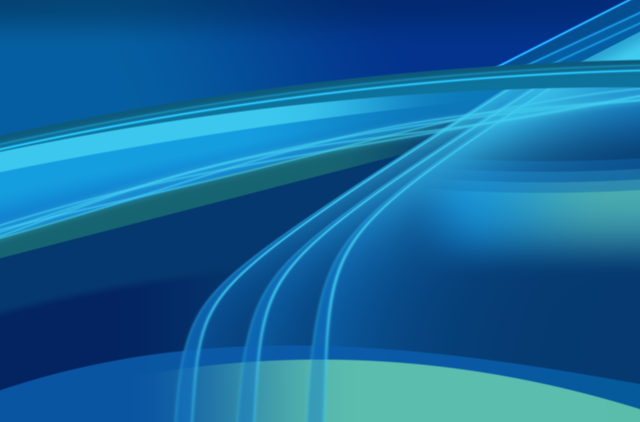
Reproduce this background procedurally as a Shadertoy shader.

```glsl
// Abstract blue backdrop: a glossy ribbon, three sweeping light arcs and a green hill.
// Edges are polynomials y(x) or hyperbolas x(y) in 0..1 canvas units; layers are
// painted back to front with soft masks, gradients and thin glowing strokes.

const float EDGE = 0.003;          // half width of a smoothed edge
const float LINE = 0.0032;         // width of a thin light stroke
const float ARC_SLOPE = 1.05;      // slant of the arcs far from their bend
const int ARC_COUNT = 3;
const int STRAND_COUNT = 5;
const int SHELF_COUNT = 4;

const vec3 NAVY = vec3(0.01, 0.14, 0.38);
const vec3 DEEP = vec3(0.02, 0.22, 0.43);
const vec3 ROYAL = vec3(0.01, 0.20, 0.55);
const vec3 OCEAN = vec3(0.02, 0.37, 0.63);
const vec3 AZURE = vec3(0.06, 0.46, 0.78);
const vec3 SKY = vec3(0.08, 0.62, 0.88);
const vec3 CYAN = vec3(0.25, 0.80, 0.94);
const vec3 TEAL = vec3(0.05, 0.35, 0.48);
const vec3 MOSS = vec3(0.10, 0.42, 0.45);
const vec3 MINT = vec3(0.37, 0.76, 0.68);

// Coefficients of c + b*x + a*x*x
const vec3 RIBBON_TOP = vec3(0.679, 0.327, -0.148);
const vec3 GLOSS_TOP = vec3(0.640, 0.315, -0.162);
const vec3 GLOSS_BASE = vec3(0.592, 0.305, -0.105);
const vec3 RIBBON_BASE = vec3(0.439, 0.425, -0.040);
const vec3 MOSS_BASE = vec3(0.388, 0.392, 0.000);
const vec3 STRAND_PATH = vec3(0.450, 0.470, -0.145);
const vec3 SHADE_TOP = vec3(0.262, 0.400, -0.340);

// Each arc: foot x, bend height, bend radius
const vec3 ARCS[3] = vec3[3](vec3(0.260, 0.293, 0.128),
                             vec3(0.355, 0.352, 0.150),
                             vec3(0.465, 0.440, 0.160));

float curve(vec3 k, float x) { return k.x + x * (k.y + x * k.z); }
float cover(float d) { return smoothstep(-EDGE, EDGE, d); }
float stroke(float d, float w) { return exp(-d * d / (w * w)); }

float arcX(vec3 arc, float y) {
    float rise = y - arc.y;
    return arc.x + 0.5 * ARC_SLOPE * (rise + sqrt(rise * rise + arc.z * arc.z));
}

vec3 upperSky(vec2 p) {
    vec3 col = mix(OCEAN, ROYAL, smoothstep(0.15, 0.68, p.x + 0.25 * (p.y - 0.85)));
    col *= 1.0 - 0.28 * smoothstep(0.88, 1.0, p.y) * (1.0 - 0.5 * p.x);
    // Slanted beams in the upper right corner
    float beam = p.y - 0.840 - 0.77 * (p.x - 0.775);
    float inner = p.y - 0.852 - 0.707 * (p.x - 0.833);
    float flare = p.y - 0.856 - 0.775 * (p.x - 0.911);
    col = mix(col, vec3(0.02, 0.31, 0.57), cover(-beam));
    col = mix(col, OCEAN, cover(-inner));
    col = mix(col, CYAN, cover(-flare) * (0.65 + 0.35 * smoothstep(0.0, -0.05, flare)));
    col += CYAN * (0.55 * stroke(beam, LINE) + 0.3 * stroke(inner, LINE)
                 + 0.25 * stroke(inner + 0.025, LINE));
    return col;
}

vec3 lowerField(vec2 p) {
    vec3 col = mix(DEEP, NAVY, smoothstep(-0.01, 0.02, curve(SHADE_TOP, p.x) - p.y)
                               * (1.0 - smoothstep(0.15, 0.45, p.x)));
    // Light under the ribbon on the right
    float right = smoothstep(0.64, 0.80, p.x);
    col = mix(col, AZURE, right * 0.8 * smoothstep(0.62, 0.80, p.y));
    // Stacked shelves that fade downward
    float bend = 0.3 * (p.x - 0.85) * (p.x - 0.85);
    float shelfFade = smoothstep(0.63, 0.76, p.x) * smoothstep(0.34, 0.56, p.y);
    for (int i = 0; i < SHELF_COUNT; i++) {
        float t = float(i) / float(SHELF_COUNT - 1);
        float d = 0.618 - 0.075 * t + bend - p.y;
        vec3 tint = mix(AZURE, mix(SKY, MINT, smoothstep(0.70, 0.95, p.x)), t);
        col = mix(col, tint, cover(d) * shelfFade * mix(0.32, 0.62, t));
    }
    return col;
}

void mainImage(out vec4 fragColor, in vec2 fragCoord) {
    vec2 p = fragCoord / iResolution.xy;
    float glossTop = curve(GLOSS_TOP, p.x);
    float glossBase = curve(GLOSS_BASE, p.x);
    float ribbonBase = curve(RIBBON_BASE, p.x);
    float ribbonTop = curve(RIBBON_TOP, p.x);
    vec3 col = lowerField(p);

    // Ribbon body, gloss band and mossy underside
    float fadeRight = 1.0 - smoothstep(0.50, 0.76, p.x);
    col = mix(col, MOSS, cover(p.y - curve(MOSS_BASE, p.x)) * fadeRight * 0.85);
    float height = clamp((p.y - ribbonBase) / max(glossBase - ribbonBase, 0.02), 0.0, 1.0);
    vec3 body = mix(AZURE, SKY, smoothstep(0.0, 0.75, height));
    body = mix(body, OCEAN, 0.6 * smoothstep(0.35, 0.70, p.x));
    col = mix(col, body, cover(p.y - ribbonBase) * (1.0 - smoothstep(0.76, 0.86, p.x)));
    col = mix(col, CYAN, cover(p.y - glossBase) * mix(0.35, 0.9, fadeRight)
                         * (1.0 - smoothstep(0.40, 0.78, p.x)));

    // Glow trailing to the right of each arc
    for (int i = 0; i < ARC_COUNT; i++) {
        float d = p.x - arcX(ARCS[i], p.y);
        float reach = i == ARC_COUNT - 1 ? 0.13 : 0.09;
        vec3 tint = mix(AZURE, CYAN, smoothstep(0.25, 0.85, p.y));
        col = mix(col, tint, cover(d) * exp(-max(d, 0.0) / reach) * mix(0.5, 0.75, p.y));
    }

    // Hill with a mint crown
    float hill = 0.075 + p.x * (0.513 + p.x * (-0.7105 + p.x * 0.2125)) - p.y;
    float crown = 0.148 - 0.47 * (p.x - 0.5) * (p.x - 0.5) - p.y;
    col = mix(col, mix(vec3(0.04, 0.36, 0.67), OCEAN, smoothstep(0.7, 1.0, p.x)), cover(hill) * 0.88);
    col = mix(col, MINT, cover(crown) * smoothstep(0.20, 0.56, p.x) * 0.95);

    // Translucent arc rims and their bright lines
    for (int i = 0; i < ARC_COUNT; i++) {
        float d = p.x - arcX(ARCS[i], p.y);
        float rim = 0.006 + 0.020 * (1.0 - smoothstep(0.0, 0.6, p.y));
        col = mix(col, AZURE, cover(d) * cover(rim - d) * 0.4);
        float shine = 0.35 + 0.45 * smoothstep(0.0, 0.35, p.y);
        col = mix(col, CYAN, shine * stroke(d - rim, LINE) + 0.2 * stroke(d, LINE));
    }

    // Crossing strands along the lower side of the ribbon
    for (int i = 0; i < STRAND_COUNT; i++) {
        float k = float(i);
        float sway = 0.016 * sin(p.x * (4.0 + 0.7 * k) + 1.4 * k);
        float d = p.y - curve(STRAND_PATH, p.x) - sway;
        col = mix(col, CYAN, 0.5 * stroke(d, LINE) + 0.12 * stroke(d, 0.012));
    }

    // Dark teal lip of the ribbon, then everything above it
    vec3 lip = TEAL + vec3(0.0, 0.10, 0.13) * smoothstep(0.0, 0.04, ribbonTop - p.y);
    col = mix(col, lip, cover(p.y - glossTop));
    float seam = p.y - ribbonTop + mix(0.033, 0.025, p.x);
    col += CYAN * (0.4 * stroke(seam, LINE) + 0.15 * stroke(seam - 0.012, LINE));
    col = mix(col, upperSky(p), cover(p.y - ribbonTop));

    fragColor = vec4(clamp(col, 0.0, 1.0), 1.0);
}
```
